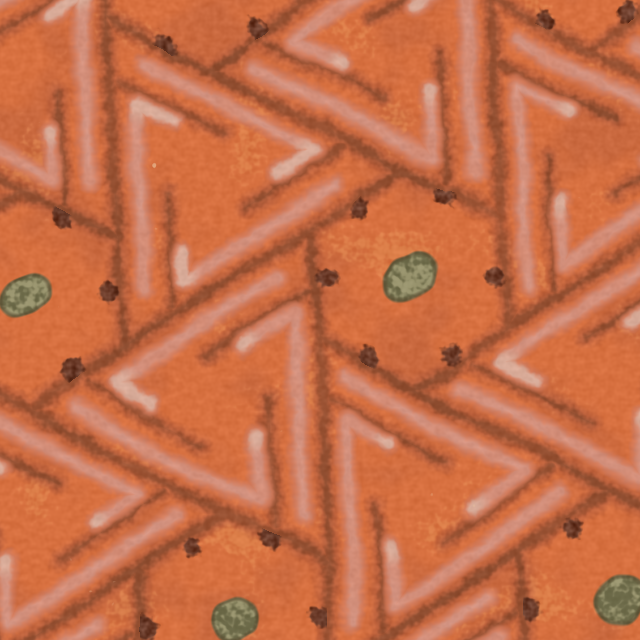
This pattern is drawn by a Shadertoy shader. Its source:

```glsl
float hash(vec2 p) {
    vec3 h = fract(vec3(p.xyx) * vec3(.1031, .1030, .0973));
    h += dot(h, h.yzx + 33.33);
    return fract((h.x + h.y) * h.z);
}

vec2 gradientAt(vec2 corner) {
    float angle = 6.2832 * hash(corner);
    return vec2(cos(angle), sin(angle));
}

// Gradient noise, roughly -0.7 to 0.7
float noise(vec2 p) {
    vec2 i = floor(p), f = p - i, s = f * f * f * (f * (f * 6. - 15.) + 10.), e = vec2(1, 0);
    return mix(mix(dot(gradientAt(i), f), dot(gradientAt(i + e), f - e), s.x),
               mix(dot(gradientAt(i + e.yx), f - e.yx), dot(gradientAt(i + 1.), f - 1.), s.x), s.y);
}

float segment(vec2 p, vec2 a, vec2 b) {
    vec2 d = b - a;
    return length(p - a - d * clamp(dot(p - a, d) / dot(d, d), 0., 1.));
}

// Distance from the centre measured along the side normals
float hexagon(vec2 p) {
    p = abs(p);
    return max(p.y, .866 * p.x + .5 * p.y);
}

float triangle(vec2 p) {
    return max(p.y, .866 * abs(p.x) - .5 * p.y);
}

void mainImage(out vec4 fragColor, in vec2 fragCoord) {
    vec2 p = fragCoord / min(iResolution.x, iResolution.y);
    float broad = noise(p * 7. + 40.);
    float patchy = noise(p * 24. + 11.);
    float grain = noise(p * 75.) + .7 * noise(p * 150. + 7.);

    // Hand-drawn wobble, then the tilted lattice frame
    vec2 wobble = .016 * vec2(noise(p * 5. + 3.), noise(p * 5. + 19.))
                + .004 * vec2(noise(p * 32.), noise(p * 32. + 50.));
    vec2 q = mat2(.839, -.545, .545, .839) * (p + wobble - vec2(.638, .564));

    // Hexagons and mirrored triangles tile the plane; find the owner
    vec2 u = vec2(.5196, .3), v = vec2(0, .6), local = q, id = vec2(0);
    float column = q.x / u.x, reach = 9.;
    vec2 cell = floor(vec2(column, (q.y - u.y * column) / v.y));
    int kind = 0;
    for (int n = 0; n < 27; n++) {
        int type = n % 3;
        vec2 c = cell + vec2(n / 3 % 3, n / 9) - 1.;
        vec2 d = q - (c.x + float(type) / 3.) * u - (c.y + float(type) / 3.) * v;
        if (type == 2) d.y = -d.y;
        float r = type == 0 ? hexagon(d) : triangle(d);
        if (r < reach) {
            reach = r; local = d; kind = type;
            id = c * 3. + float(type) + 90.;
        }
    }

    float line = .15 - reach, bar = 1., tip = 1., knot = 1., stone = 1.;
    if (kind == 0) {
        // Six dark knots around one green stone
        for (int k = 0; k < 6; k++) {
            float h = hash(id + float(k) * 5.3), a = .5236 + 1.0472 * float(k) + .2 * (h - .5);
            vec2 d = local - (.127 + .018 * h) * vec2(cos(a), sin(a));
            knot = min(knot, length(d * vec2(1. + .4 * h, 1.3 - .4 * h)) - .017);
        }
        stone = length(local * vec2(1., 1. + .4 * hash(id))) - .043;
    } else {
        // Three hooked bars spiralling inside the triangle
        for (int k = 0; k < 3; k++) {
            float h = hash(id + float(k) * 7.7);
            vec2 bend = vec2(-.125, .113), hook = bend + (.045 + .06 * h) * vec2(.5, -.866);
            float bent = segment(local, bend, hook);
            bar = min(bar, min(bent, segment(local, vec2(.16 + .04 * h, .113), bend)));
            tip = min(tip, mix(bent, length(local - hook), step(.5, h)));
            line = min(line, segment(local, vec2(.2, .07), vec2(.03 - .04 * h, .07)) + .002);
            local = mat2(-.5, .866, -.866, -.5) * local;
        }
    }

    // Painted ground
    vec3 color = mix(vec3(.845, .44, .25), vec3(.79, .41, .245), smoothstep(-.1, .5, broad + .4 * patchy));
    color = mix(color, vec3(.88, .55, .32), .5 * smoothstep(.3, .6, noise(p * 9. + 70.) + .3 * grain));

    // Dark outlines with a soft halo
    float ragged = line + .005 * grain + .006 * patchy;
    color = mix(color, vec3(.72, .37, .235), .85 * (1. - smoothstep(.008, .024, ragged)));
    color = mix(color, vec3(.53, .29, .18), (.75 + .3 * broad) * (1. - smoothstep(.001, .013, ragged)));

    // Pink bars, paler at the core and near the hooks
    float smear = bar + .004 * grain + .005 * patchy;
    color = mix(color, vec3(.82, .48, .36), .9 * (1. - smoothstep(.011, .022, smear)));
    color = mix(color, vec3(.83, .58, .51), (.85 + .4 * patchy) * (1. - smoothstep(.003, .014, smear)));
    float pale = (1. - smoothstep(.004, .035, tip)) * (1. - smoothstep(.004, .014, smear));
    color = mix(color, vec3(.86, .72, .65), .7 * pale);

    // Knots and stones
    float knotEdge = knot + .007 * grain + .007 * patchy;
    color = mix(color, vec3(.39, .22, .16) + .12 * grain, .9 * (1. - smoothstep(-.004, .005, knotEdge)));
    float stoneEdge = stone + .003 * patchy;
    vec3 green = mix(vec3(.43, .42, .29), vec3(.60, .58, .43), smoothstep(-.4, .5, grain + patchy));
    green = mix(green, vec3(.36, .31, .20), .7 * smoothstep(-.009, -.002, stoneEdge));
    color = mix(color, green, 1. - smoothstep(-.002, .004, stoneEdge));

    // Fine brush texture and a few bright chips
    color += .035 * grain + .025 * noise(p * vec2(45., 130.));
    float chip = smoothstep(.5, .62, noise(p * 60. + 5.)) * smoothstep(.25, .45, noise(p * 6. + 31.));
    color = mix(color, vec3(.92, .77, .62), .7 * chip);
    fragColor = vec4(clamp(color, 0., 1.), 1);
}
```
